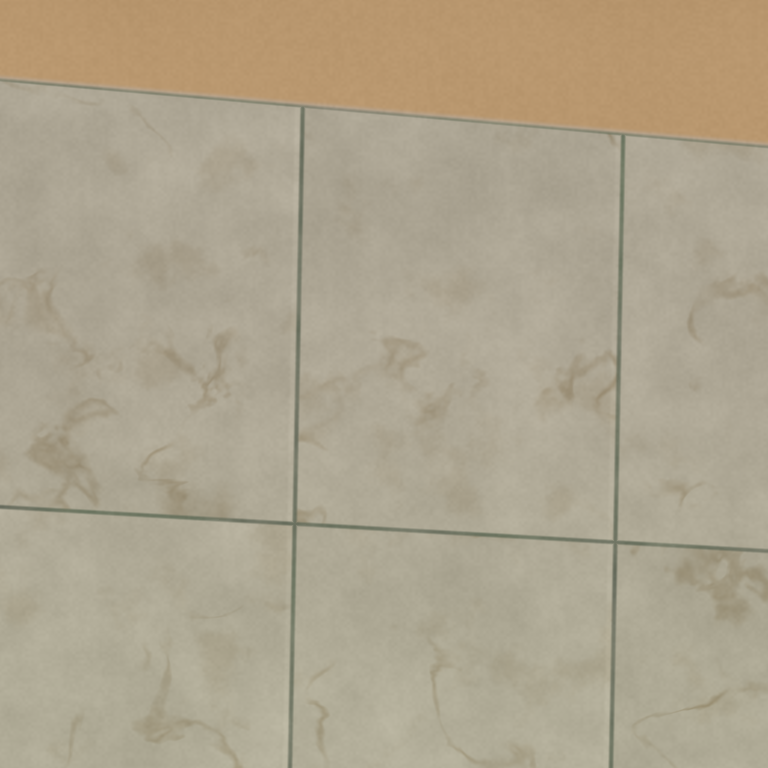
A WebGL 2 fragment shader for this texture:

```glsl
#version 300 es
precision highp float;
// Large beige stone tiles with thin grey-green joints below a plain ochre wall.
// A slightly skewed grid gives tile cells; each cell offsets layered noise for
// its own mottling, broken brown veins and tone, with fine grain over all.

#define TILE_WIDTH 0.418
#define JOINT_X 0.3776
#define JOINT_LEAN 0.0193
#define JOINT_Y 0.340
#define JOINT_SLOPE 0.0575
#define ROW_HEIGHT 0.557
#define ROW_TAPER 0.0297
#define JOINT_HALF 0.0041
#define MOTTLE 0.085
#define VEIN 0.085
#define GRAIN 0.030

uniform vec2 u_resolution;
out vec4 fragColor;

const vec3 STONE = vec3(0.682, 0.654, 0.585);
const vec3 STONE_LOW = vec3(0.694, 0.676, 0.596);
const vec3 VEIN_TINT = vec3(0.80, 1.0, 1.25);
const vec3 GROUT = vec3(0.395, 0.410, 0.355);
const vec3 GROUT_GREEN = vec3(0.400, 0.450, 0.360);
const vec3 WALL = vec3(0.727, 0.595, 0.435);
const vec3 WALL_EDGE = vec3(0.715, 0.640, 0.555);

float hash(vec2 p) {
  return fract(sin(dot(p, vec2(127.1, 311.7))) * 43758.5453);
}

float noise(vec2 p) {
  vec2 i = floor(p), f = fract(p);
  f = f * f * (3.0 - 2.0 * f);
  vec2 e = vec2(1.0, 0.0);
  return mix(mix(hash(i), hash(i + e.xy), f.x),
             mix(hash(i + e.yx), hash(i + e.xx), f.x), f.y);
}

float fbm(vec2 p) {
  float sum = 0.0, amp = 0.5;
  for (int k = 0; k < 5; k++) {
    sum += amp * noise(p);
    p = mat2(1.6, 1.2, -1.2, 1.6) * p + 7.3;
    amp *= 0.5;
  }
  return sum / 0.97;
}

// Soft line of the given half width around distance d
float softLine(float d, float halfWidth, float px) {
  return 1.0 - smoothstep(0.15 * halfWidth, halfWidth + 0.5 * px, abs(d));
}

vec3 stone(vec2 p, vec2 tile) {
  vec2 q = p + 19.0 * vec2(hash(tile), hash(tile + 4.7));
  float cloud = fbm(q * 6.0) - 0.5;
  float fleck = fbm(q * 24.0 + 3.1) - 0.5;
  vec3 color = mix(STONE_LOW, STONE, smoothstep(0.05, 0.6, p.y));
  color += MOTTLE * (0.8 * cloud + 0.7 * fleck) + 0.012 * (hash(tile + 2.3) - 0.5);

  // Veins follow a noise contour and fade in and out
  vec2 bend = q + 0.05 * vec2(noise(q * 18.0), noise(q * 18.0 + 5.0));
  float ridge = abs(fbm(bend * 7.0 + 11.0) - 0.5);
  float patches = smoothstep(0.50, 0.72, fbm(q * 8.0 + 31.0));
  float vein = (1.0 - smoothstep(0.0, 0.045, ridge)) * patches;
  float stain = smoothstep(0.56, 0.78, fbm(q * 15.0 + 47.0));
  return color - VEIN_TINT * (VEIN * vein + 0.035 * stain);
}

void main() {
  vec2 p = gl_FragCoord.xy / u_resolution;
  float px = 1.0 / min(u_resolution.x, u_resolution.y);

  // Skewed tile grid: row 1 begins at the wall
  float rowHeight = ROW_HEIGHT - ROW_TAPER * p.x;
  vec2 grid = vec2((p.x - JOINT_X - JOINT_LEAN * p.y) / TILE_WIDTH,
                   (p.y - JOINT_Y + JOINT_SLOPE * p.x) / rowHeight);
  vec2 tile = floor(grid);
  vec2 toJoint = (fract(grid + 0.5) - 0.5) * vec2(TILE_WIDTH, rowHeight);

  // Tiles, pale bevel beside the upright joints, then grout
  vec3 color = stone(p, tile);
  color += 0.022 * softLine(toJoint.x + 0.0065, 0.005, px);
  float wear = 0.85 + 0.3 * (noise(p * 35.0) - 0.5);
  float upright = softLine(toJoint.x, JOINT_HALF, px);
  float level = softLine(toJoint.y, 0.9 * JOINT_HALF, px);
  vec3 grout = mix(GROUT, GROUT_GREEN, noise(p * 9.0));
  color = mix(color, grout, wear * max(upright, level));

  // Plain wall with a soft greyish lower edge
  float aboveEdge = (grid.y - 1.0) * rowHeight;
  vec3 wall = WALL + 0.02 * (fbm(p * 5.0) - 0.5);
  wall -= 0.035 * smoothstep(0.93, 1.02, p.y) * abs(p.x - 0.45);
  wall = mix(WALL_EDGE, wall, smoothstep(0.0, 0.008, aboveEdge));
  float soft = 0.003 + 0.5 * px;
  color = mix(color, wall, smoothstep(-soft, soft, aboveEdge));

  // Fine grain over both surfaces
  float grain = 0.6 * noise(p * 260.0) + 0.4 * noise(p * 130.0 + 9.0) - 0.5;
  color += GRAIN * grain;
  fragColor = vec4(color, 1.0);
}
```
